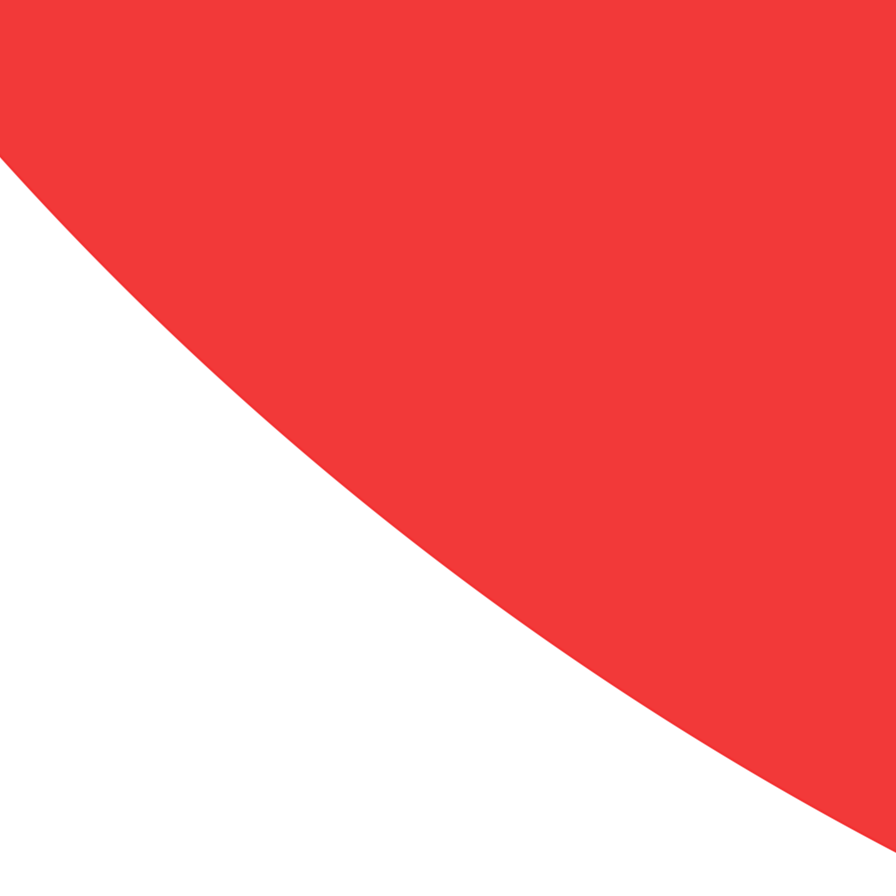
A WebGL 1 fragment shader for this background:

```glsl
precision highp float;

uniform vec2 u_resolution;

#define DISC_CENTER vec2(2.6545, 3.212)
#define DISC_RADIUS 3.5702
#define DISC_RED vec3(0.949, 0.224, 0.224)
#define RIM_RED vec3(0.945, 0.125, 0.135)
#define PAPER_WHITE vec3(1.0)
#define RIM_WIDTH 0.004
#define RIM_STRENGTH 0.65

// Signed distance to a circle, negative inside
float circleDistance(vec2 point, vec2 center, float radius) {
    return length(point - center) - radius;
}

void main() {
    vec2 uv = gl_FragCoord.xy / u_resolution;
    float pixel = 1.0 / min(u_resolution.x, u_resolution.y);
    float edge = circleDistance(uv, DISC_CENTER, DISC_RADIUS);

    // Flat red disc with a thin, deeper rim
    float rim = smoothstep(-RIM_WIDTH, 0.0, edge);
    vec3 discColor = mix(DISC_RED, RIM_RED, rim * RIM_STRENGTH);

    // Smooth transition to the white ground
    float outside = smoothstep(-pixel, pixel, edge);
    gl_FragColor = vec4(mix(discColor, PAPER_WHITE, outside), 1.0);
}
```
